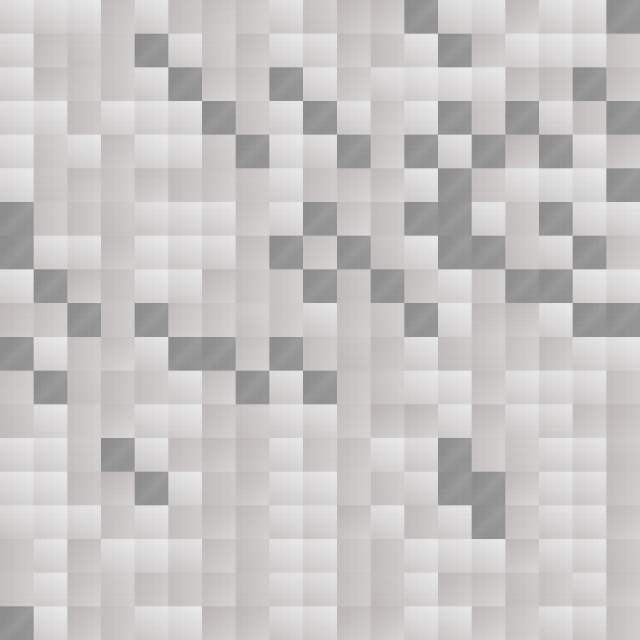
A Shadertoy shader for this pattern:

```glsl
#define TILES 19.0
#define DARK_SEED 0.084
#define COLUMN_JITTER 1.2
#define TONE_JITTER 0.07
#define WEAVE 0.006
#define SAMPLES 3
#define WARM_SHADE vec3(0.735, 0.710, 0.710)
#define WHITE_SHADE vec3(0.910, 0.910, 0.910)
#define DARK_SHADE vec3(0.555, 0.553, 0.553)

const float PI = 3.14159;

float hash(vec2 p) {
    vec3 q = fract(p.xyx * vec3(0.1031, 0.1030, 0.0973));
    q += dot(q, q.yzx + 33.33);
    return fract((q.x + q.y) * q.z);
}

// Each seed also darkens the tile one step down and to the right
bool isDark(vec2 cell) {
    float here = hash(cell + 71.0);
    float upLeft = hash(cell + vec2(-1.0, 1.0) + 71.0);
    return min(here, upLeft) < DARK_SEED;
}

// Pale columns come in pairs, with some tiles swapped at random
bool isWhite(vec2 cell) {
    float columnWave = sin(0.5 * PI * (cell.x - 7.5));
    float jitter = (2.0 * hash(cell + 13.0) - 1.0) * COLUMN_JITTER;
    return columnWave + jitter > 0.08;
}

// Satin grey with a diagonal gleam
vec3 darkTile(vec2 p) {
    float gleam = 1.0 - smoothstep(0.0, 0.45, abs(p.y - p.x));
    return DARK_SHADE + 0.035 * p.x + 0.03 * gleam;
}

// White tiles glow at the top right, warm ones are shaded at the left
vec3 paleTile(vec2 p, vec2 cell) {
    vec2 q = p - 0.5;
    float tone = isWhite(cell)
        ? 0.66 + dot(q, vec2(0.25, 0.45))
        : 0.32 + dot(q, vec2(0.30, mix(-0.35, 0.15, hash(cell + 29.0))));
    tone += (hash(cell + 47.0) - 0.5) * 2.0 * TONE_JITTER;
    return mix(WARM_SHADE, WHITE_SHADE, clamp(tone, 0.0, 1.0));
}

vec3 mosaic(vec2 grid) {
    vec2 cell = floor(grid);
    vec2 p = fract(grid);
    vec3 color = isDark(cell) ? darkTile(p) : paleTile(p, cell);

    // Faint woven grain
    vec2 grain = sin(p * 2.0 * PI * 5.0) + 0.5 * sin(p * 2.0 * PI * 8.0);
    return color + WEAVE * 0.5 * (grain.x + grain.y);
}

void mainImage(out vec4 fragColor, in vec2 fragCoord) {
    // Average subpixel samples to smooth the tile edges
    vec3 sum = vec3(0.0);
    for (int j = 0; j < SAMPLES; j++) {
        for (int i = 0; i < SAMPLES; i++) {
            vec2 offset = (vec2(i, j) + 0.5) / float(SAMPLES) - 0.5;
            sum += mosaic((fragCoord + offset) / iResolution.y * TILES);
        }
    }
    fragColor = vec4(sum / float(SAMPLES * SAMPLES), 1.0);
}
```
